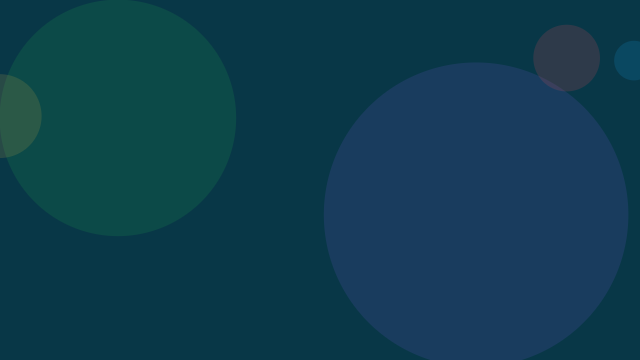
A Shadertoy shader for this background:

```glsl
const vec3 BACKDROP = vec3(0.031, 0.214, 0.278);
const float OPACITY = 0.2;
const int DISC_COUNT = 5;

// Centre x, centre y and radius, in canvas heights
const vec3 DISCS[DISC_COUNT] = vec3[](
    vec3(0.3275, 0.6725, 0.3285),
    vec3(1.3225, 0.4035, 0.4230),
    vec3(-0.001, 0.6775, 0.1165),
    vec3(1.5740, 0.8387, 0.0926),
    vec3(1.7610, 0.8317, 0.0550)
);

// Tints: green, blue, olive, red, cyan
const vec3 TINTS[DISC_COUNT] = vec3[](
    vec3(0.11, 0.59, 0.29),
    vec3(0.36, 0.33, 0.73),
    vec3(0.66, 0.59, 0.27),
    vec3(0.77, 0.29, 0.34),
    vec3(0.07, 0.55, 0.79)
);

// Antialiased coverage of a disc
float discMask(vec2 p, vec3 disc, float pixel) {
    float dist = length(p - disc.xy) - disc.z;
    return clamp(0.5 - dist / pixel, 0.0, 1.0);
}

void mainImage(out vec4 fragColor, in vec2 fragCoord) {
    float pixel = 1.0 / iResolution.y;
    vec2 p = fragCoord * pixel;

    // Layer the translucent discs over the flat backdrop
    vec3 color = BACKDROP;
    for (int i = 0; i < DISC_COUNT; i++) {
        color = mix(color, TINTS[i], OPACITY * discMask(p, DISCS[i], pixel));
    }

    fragColor = vec4(color, 1.0);
}
```
